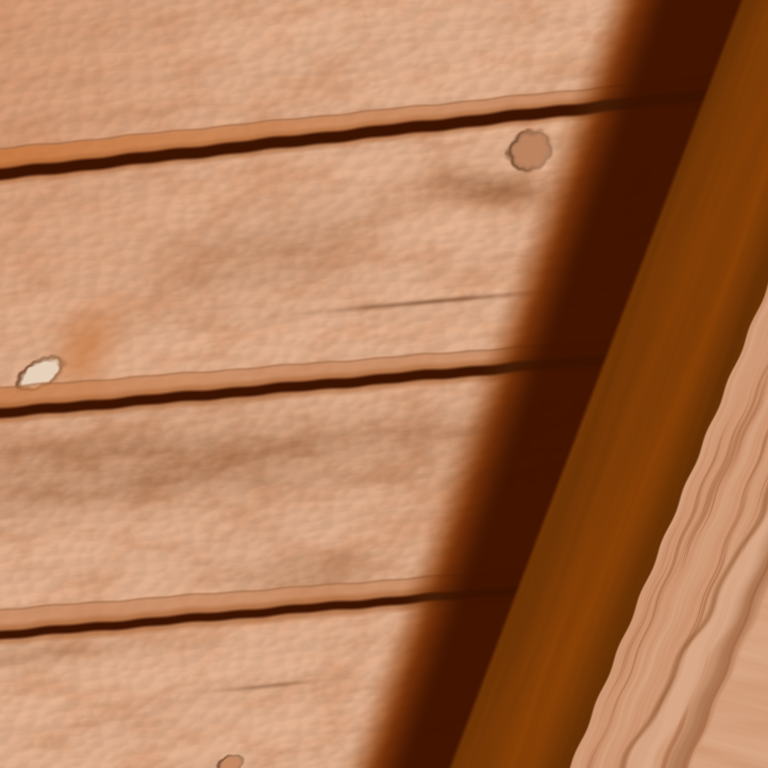
A Shadertoy shader for this texture:

```glsl
// Sunlit wooden planks with dark grooves, crossed by a soft shadow and a slanted beam.
// Slanted edges are lines in x and y; cellular noise weathers the wood and
// layered sines draw the grain along each piece.
const vec3 PALE = vec3(0.86, 0.67, 0.54);
const vec3 TAN = vec3(0.78, 0.54, 0.39);
const vec3 STAIN = vec3(0.57, 0.36, 0.22);
const vec3 ORANGE = vec3(0.77, 0.43, 0.19);
const vec3 BEAM = vec3(0.51, 0.24, 0.02);
const vec3 PENUMBRA = vec3(0.48, 0.21, 0.04);
const vec3 UMBRA = vec3(0.26, 0.08, 0.0);

vec2 hash2(vec2 p) {
    return fract(sin(vec2(dot(p, vec2(127.1, 311.7)), dot(p, vec2(269.5, 183.3)))) * 43758.5);
}
// Distance to the nearest scattered point
float cells(vec2 p) {
    vec2 cell = floor(p), f = fract(p);
    float nearest = 4.0;
    for (int n = 0; n < 9; n++) {
        vec2 o = vec2(n % 3 - 1, n / 3 - 1);
        vec2 d = o + hash2(cell + o) - f;
        nearest = min(nearest, dot(d, d));
    }
    return sqrt(nearest);
}
float weather(vec2 p) {
    float sum = 0.0, amp = 0.5;
    for (int i = 0; i < 4; i++) {
        sum += amp * cells(p);
        p = mat2(0.8, 0.6, -0.6, 0.8) * p * 2.1 + 7.3;
        amp *= 0.55;
    }
    return sum;
}
// Fibres running along p.x, roughly -1 to 1
float grain(vec2 p) {
    float sum = 0.0, amp = 0.5;
    for (int i = 0; i < 4; i++) {
        sum += amp * sin(p.y + 1.8 * sin(p.x + 0.31 * p.y) + float(i) * 2.4);
        p = p * vec2(1.7, 2.1) + vec2(1.3, 0.7);
        amp *= 0.6;
    }
    return sum;
}
float band(float d, float halfWidth, float soft) {
    return 1.0 - smoothstep(halfWidth - soft, halfWidth + soft, abs(d));
}
// Offset from a centre, sheared by a slope and scaled by radii
vec2 local(vec2 p, vec2 centre, vec2 radius, float slope) {
    vec2 q = p - centre;
    return vec2(q.x, q.y - slope * q.x) / radius;
}
float smudge(vec2 p, vec2 centre, vec2 radius, float slope) {
    vec2 q = local(p, centre, radius, slope);
    return exp(-dot(q, q));
}
vec3 knot(vec3 col, vec2 p, vec2 centre, vec2 radius, float slope, vec3 core) {
    vec2 q = local(p, centre, radius, slope);
    float r = length(q) + 0.25 * (cells(p * 75.0) - 0.5);
    col = mix(col, core, 1.0 - smoothstep(0.7, 1.0, r));
    float shade = 0.45 + 0.4 * smoothstep(0.4, -0.8, q.x);
    return mix(col, STAIN * 0.75, shade * band(r - 0.95, 0.12, 0.14));
}
vec3 planks(vec2 p) {
    float along = p.y - 0.095 * p.x;
    vec2 fine = vec2(p.x * 46.0, along * 72.0);
    float relief = cells(fine) - cells(fine + vec2(0.22, -0.22));
    float worn = weather(vec2(p.x * 9.0, along * 19.0));
    // Broad weathering and stains
    vec3 col = mix(PALE, TAN, 0.5 * smoothstep(0.3, 0.75, worn));
    col = mix(col, TAN, 0.55 * smoothstep(0.45, 0.0, p.x) * smoothstep(0.4, 0.9, p.y));
    float dirt = 0.8 * smudge(p, vec2(0.64, 0.755), vec2(0.075, 0.025), -0.15)
        + 0.45 * smudge(p, vec2(0.36, 0.67), vec2(0.14, 0.055), 0.2)
        + 0.75 * smudge(p, vec2(0.2, 0.395), vec2(0.45, 0.055), 0.09)
        + 0.6 * smudge(p, vec2(0.4, 0.255), vec2(0.1, 0.025), 0.1)
        + 0.5 * smudge(p, vec2(0.03, 0.145), vec2(0.12, 0.012), 0.1);
    col = mix(col, STAIN, clamp(dirt * (0.25 + 0.9 * worn), 0.0, 0.75));
    col *= 1.0 + 0.1 * relief + 0.022 * grain(vec2(p.x * 7.0, along * 90.0));
    // Thin cracks, then knots
    float crack = smudge(p, vec2(0.56, 0.607), vec2(0.12, 0.0035), 0.09)
        + 0.6 * smudge(p, vec2(0.35, 0.107), vec2(0.05, 0.003), 0.1);
    col = mix(col, STAIN * 0.8, crack * (0.5 + 0.4 * worn));
    col = mix(col, ORANGE, 0.5 * smudge(p, vec2(0.11, 0.545), vec2(0.04), 0.5));
    col = knot(col, p, vec2(0.69, 0.804), vec2(0.027, 0.025), 0.1, TAN * 0.95);
    col = knot(col, p, vec2(0.052, 0.513), vec2(0.029, 0.018), 0.4, vec3(0.91, 0.82, 0.73));
    return knot(col, p, vec2(0.3, 0.004), vec2(0.016, 0.012), 0.2, TAN);
}
// Bevel and dark joint between boards
vec3 joint(vec3 col, vec2 p, float k) {
    float bend = 0.011 * k * (k - 1.0), lip = mix(0.033, 0.022, p.x);
    float d = p.y - (0.173 + 0.289 * k + bend) - (0.087 + 0.002 * k + bend) * p.x;
    d += 0.0012 * sin(p.x * 70.0 + k) * sin(p.x * 31.0);
    vec3 bevel = mix(ORANGE, TAN, clamp(p.x * 1.3 + 0.4 * (2.0 - k), 0.0, 0.85));
    col = mix(col, bevel, 0.7 * band(d - 0.5 * lip, 0.5 * lip, 0.004));
    col = mix(col, STAIN, 0.45 * band(d - lip, 0.0015, 0.002));
    col = mix(col, ORANGE * 0.8, 0.5 * band(d, 0.013, 0.005));
    return mix(col, UMBRA * 0.9, band(d, 0.0055 + 0.001 * k, 0.003));
}
// Pale moulding; s is the distance from its left edge
vec3 moulding(vec2 p, float s) {
    float fibre = grain(vec2(p.y * 5.0, s * 150.0));
    vec3 col = mix(mix(TAN, PALE, 0.35 + 0.35 * fibre), STAIN, 0.35 * smoothstep(0.2, 0.8, -fibre));
    float ridge = s - 0.091 - 0.13 * p.y + 0.004 * sin(p.y * 55.0);
    col = mix(col, STAIN, 0.6 * band(ridge + 0.022, 0.004, 0.004));
    col = mix(col, PALE, 0.8 * band(ridge, 0.017, 0.005));
    float rim = s - 0.156 - 0.035 * p.y;
    col = mix(col, STAIN, 0.5 * band(rim + 0.018, 0.012, 0.012));
    vec3 board = mix(PALE, TAN, 0.35 + 0.25 * grain(vec2(p.x * 9.0, (p.y + 0.2 * p.x) * 70.0)));
    return mix(col, board, smoothstep(-0.004, 0.004, rim));
}
void mainImage(out vec4 fragColor, in vec2 fragCoord) {
    vec2 p = fragCoord / iResolution.xy;
    vec3 col = planks(p);
    for (int k = 0; k < 3; k++) col = joint(col, p, float(k));
    // Soft shadow, warm at its fringe
    float depth = p.x - 0.485 - 0.34 * p.y;
    col = mix(col, PENUMBRA * (0.4 + 0.8 * col.r), smoothstep(-0.045, 0.015, depth));
    col = mix(col, UMBRA * (0.75 + 0.5 * col.r), smoothstep(-0.012, 0.05, depth));
    // Slanted beam
    float left = p.x - 0.586 - 0.38 * p.y, right = p.x - 0.742 - 0.41 * p.y;
    float across = left / (left - right);
    vec3 beam = BEAM * (0.84 + 0.16 * smoothstep(0.0, 0.45, across) + 0.05 * grain(vec2(p.y * 4.0, left * 75.0)));
    col = mix(col, beam * (1.0 - 0.22 * smoothstep(0.65, 1.0, across)), smoothstep(-0.004, 0.004, left));
    // Moulding
    float edge = right + 0.0015 * sin(p.y * 90.0);
    fragColor = vec4(mix(col, moulding(p, edge), smoothstep(-0.002, 0.002, edge)), 1.0);
}
```
